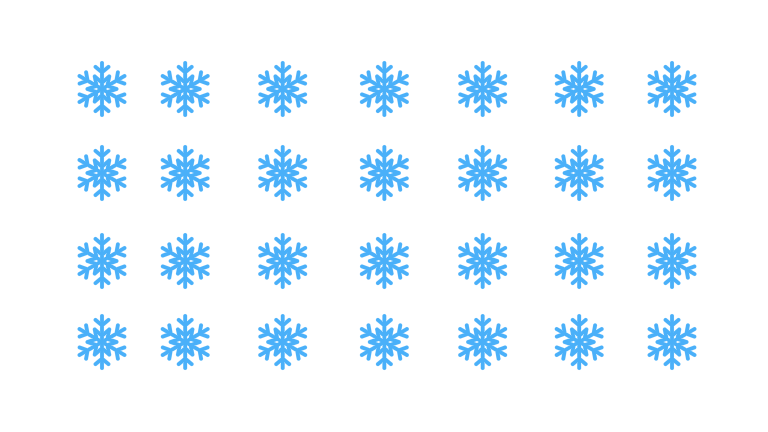
Reproduce this pattern procedurally as a Shadertoy shader.

```glsl
// Seven columns by four rows of light blue snowflakes on plain white.
// Each flake is a sixfold folded distance field of round-ended strokes;
// layered sines shift the columns and rows off an even grid.

const float PI = 3.14159265;
const int COLUMNS = 7;
const int ROWS = 4;
const vec3 PAPER = vec3(1.0);
const vec3 ICE = vec3(0.29, 0.69, 0.975);

// Distance to the segment from a to b
float segment(vec2 p, vec2 a, vec2 b) {
    vec2 along = b - a;
    float t = clamp(dot(p - a, along) / dot(along, along), 0.0, 1.0);
    return length(p - a - along * t);
}

// Fold the plane into half of one sixth, with the arm along +y
vec2 foldSixfold(vec2 p) {
    float sector = PI / 3.0;
    float angle = atan(p.x, p.y);
    angle = abs(mod(angle + 0.5 * sector, sector) - 0.5 * sector);
    return length(p) * vec2(sin(angle), cos(angle));
}

// Signed distance to a flake whose arms have the given length
float snowflake(vec2 p, float armLength, float halfWidth) {
    vec2 q = foldSixfold(p) / armLength;
    float arm = segment(q, vec2(0.0), vec2(0.0, 1.0));
    float branch = segment(q, vec2(0.0, 0.64), vec2(0.25, 0.85));
    float star = segment(q, vec2(0.0, 0.24), 0.56 * vec2(0.5, 0.866));
    return min(arm, min(branch, star)) * armLength - halfWidth;
}

// Sum of four sine harmonics, zero at both ends of the 0..1 range
float layeredSines(float t, vec4 amplitudes) {
    return dot(amplitudes, sin(PI * t * vec4(1.0, 2.0, 3.0, 4.0)));
}

// Centre of a flake, measured from the canvas centre in canvas heights
vec2 flakeCenter(int column, int row) {
    vec2 t = vec2(column, row) / vec2(COLUMNS - 1, ROWS - 1);
    vec2 even = mix(vec2(-0.6528, -0.2917), vec2(0.6667, 0.294), t);
    vec2 shift = vec2(
        layeredSines(t.x, vec4(-0.0115, -0.016, -0.0054, -0.0027)),
        layeredSines(t.y, vec4(-0.004, -0.0049, 0.0, 0.0)));
    return even + shift;
}

void mainImage(out vec4 fragColor, in vec2 fragCoord) {
    vec2 p = (fragCoord - 0.5 * iResolution.xy) / iResolution.y;
    float pixel = 1.0 / iResolution.y;

    // Nearest flake over the whole grid
    vec2 nearest = vec2(10.0);
    for (int row = 0; row < ROWS; row++) {
        for (int column = 0; column < COLUMNS; column++) {
            vec2 offset = p - flakeCenter(column, row);
            if (dot(offset, offset) < dot(nearest, nearest)) nearest = offset;
        }
    }

    // Smooth stroke coverage
    float d = snowflake(nearest, 0.0602, 0.0045);
    float ink = 1.0 - smoothstep(-0.7 * pixel, 0.7 * pixel, d);
    fragColor = vec4(mix(PAPER, ICE, ink), 1.0);
}
```
